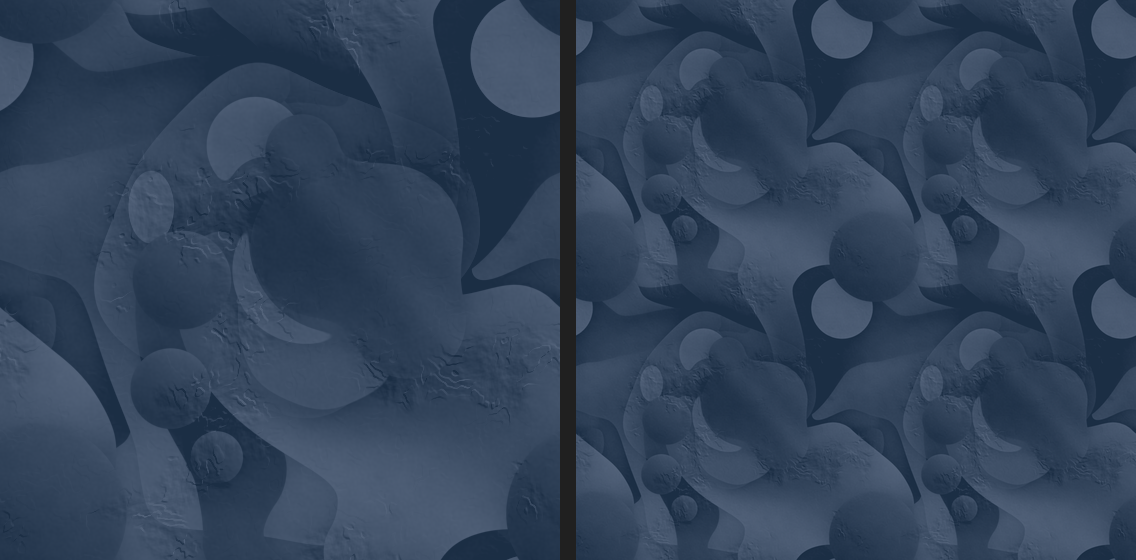
Left, the tile; right, the same tile 2 across and 2 down.
A Shadertoy shader for this background:

```glsl
// Seamless slate-blue relief: swirling plates, soft spheres, a folded blob and torn flakes.
const float EDGE = 0.0015;               // half width of a smoothed outline
const vec2 SWIRL_CENTER = vec2(0.52, 0.58);
const vec2 BLOB_CENTER = vec2(0.64, 0.56);

float hash(ivec2 cell, int seed) {
    uint h = uint(cell.x) * 1597334677u ^ uint(cell.y) * 3812015801u ^ uint(seed) * 2798796415u;
    h = (h ^ (h >> 16)) * 2246822519u;
    h = (h ^ (h >> 13)) * 3266489917u;
    return float((h ^ (h >> 16)) >> 8) / 16777216.0;
}

// Cell indices wrap as integers, so opposite edges share the same slopes
float slope(ivec2 cell, vec2 offset, int n, int seed) {
    float a = 6.28319 * hash((cell + 8 * n) % n, seed);
    return dot(vec2(cos(a), sin(a)), offset);
}

// Gradient noise that repeats after n cells
float noise(vec2 uv, int n, int seed) {
    vec2 p = uv * float(n), f = fract(p);
    ivec2 i = ivec2(floor(p)), o = ivec2(1, 0);
    vec2 w = f * f * f * (f * (f * 6.0 - 15.0) + 10.0);
    float low = mix(slope(i, f, n, seed), slope(i + o, f - vec2(1, 0), n, seed), w.x);
    float high = mix(slope(i + o.yx, f - vec2(0, 1), n, seed), slope(i + 1, f - 1.0, n, seed), w.x);
    return 1.4 * mix(low, high, w.y);
}

float fbm(vec2 uv, int n, int seed) {
    float sum = 0.0, amp = 0.55;
    for (int i = 0; i < 4; i++, n *= 2, amp *= 0.5) sum += amp * noise(uv, n, seed + i);
    return sum;
}

// Shortest offset on the wrapping canvas
vec2 wrapped(vec2 d) { return fract(d + 0.5) - 0.5; }

float disc(vec2 uv, vec2 center, float radius) { return length(wrapped(uv - center)) - radius; }

float smoothMin(float a, float b, float k) {
    float h = max(k - abs(a - b), 0.0) / k;
    return min(a, b) - h * h * k * 0.25;
}

// First shape without the second, with rounded tips
float carve(float a, float b) { return -smoothMin(-a, b, 0.025); }

vec2 swirl(vec2 uv) {
    vec2 d = wrapped(uv - SWIRL_CENTER);
    float a = 1.9 * (1.0 - smoothstep(0.0, 0.48, length(d)));
    return uv + mat2(cos(a), sin(a), -sin(a), cos(a)) * d - d;
}

// Approximate distance to a wavy plate outline
float plate(vec2 uv, int seed) {
    vec2 e = vec2(0.002, 0);
    int n = 2 + seed % 2;
    float f = noise(swirl(uv), n, seed);
    vec2 g = vec2(noise(swirl(uv + e.xy), n, seed), noise(swirl(uv + e.yx), n, seed)) - f;
    return (0.1 - f) / max(length(g) / e.x, 0.7);
}

float blob(vec2 uv) {
    vec3 lobes[4] = vec3[4](vec3(0.58, 0.564, 0.132), vec3(0.729, 0.427, 0.103),
                            vec3(0.54, 0.73, 0.066), vec3(0.69, 0.57, 0.137));
    float d = 1.0;
    for (int i = 0; i < 4; i++) d = smoothMin(d, disc(uv, lobes[i].xy, lobes[i].z), 0.06);
    return d;
}

float blobTone(vec2 q) {
    float u = 0.75 * q.x + 0.65 * q.y, fold = (u - 0.03) / 0.045;
    return 0.12 + 0.28 * exp(-fold * fold) + 0.36 * smoothstep(0.03, 0.15, u)
         + 0.2 * (1.0 - smoothstep(-0.2, 0.0, q.y));
}

// Lays a shape over the tone, with a soft shadow outside and a faint lit rim inside
float overlay(float tone, float d, float fill, float shadow) {
    tone -= shadow * exp(-max(d, 0.0) * 40.0);
    fill += 0.08 * exp(-abs(d) * 130.0);
    return mix(fill, tone, smoothstep(-EDGE, EDGE, d));
}

// Height of broken, terraced flakes over rough stone
float flakes(vec2 uv) {
    uv += 0.014 * vec2(noise(uv, 11, 71), noise(uv, 11, 72));
    float h = fbm(uv, 13, 60) * 4.0;
    float torn = smoothstep(-0.15, 0.25, noise(uv, 17, 66));
    return torn * (smoothstep(0.3, 0.5, fract(h)) - fract(h)) + h * 0.75 + fbm(uv, 30, 75);
}

void mainImage(out vec4 fragColor, in vec2 fragCoord) {
    vec2 uv = fragCoord / iResolution.xy, s = swirl(uv);
    float soft = noise(s, 3, 31);
    float tone = 0.46 + 0.4 * soft;

    // Wavy plates, alternately light and dark
    for (int i = 4; i < 9; i++) {
        float fill = (i % 2 == 0 ? 0.74 : 0.23) + 0.45 * noise(s, 3, i + 20);
        tone = overlay(tone, plate(uv, i), fill, 0.15);
    }

    // Broad basin, shaded corner, light apron, crescents and discs
    float basin = disc(uv, vec2(0.5, 0.58), 0.31) + 0.07 * noise(uv, 3, 41);
    tone = overlay(tone, basin, mix(tone, 0.53 + 0.4 * soft, 0.65), 0.18);
    tone -= 0.3 * (1.0 - smoothstep(0.05, 0.36, disc(uv, vec2(0.79, 0.74), 0.0)));
    float apron = disc(uv, vec2(0.56, 0.4), 0.125) + 0.05 * noise(uv, 5, 43);
    tone = overlay(tone, apron, 0.66 + 0.2 * soft, 0.1);
    float lower = carve(disc(uv, vec2(0.547, 0.518), 0.132), disc(uv, vec2(0.61, 0.57), 0.165));
    float upper = carve(disc(uv, vec2(0.456, 0.74), 0.087), disc(uv, vec2(0.475, 0.65), 0.07));
    float light = min(min(lower, upper), disc(uv, vec2(0.95, 0.9), 0.11));
    light = min(light, length(wrapped(uv - vec2(0.27, 0.63)) * vec2(1.6, 1.0)) - 0.065);
    tone = overlay(tone, light, 0.8 + 0.25 * soft, 0.15);

    // Shaded spheres
    vec3 spheres[4] = vec3[4](vec3(0.065, 0.083, 0.161), vec3(0.325, 0.5, 0.088),
                              vec3(0.305, 0.306, 0.072), vec3(0.387, 0.183, 0.047));
    for (int i = 0; i < 4; i++) {
        vec2 q = wrapped(uv - spheres[i].xy) / spheres[i].z;
        float fill = 0.43 - 0.7 * spheres[i].z + 0.34 * dot(q, vec2(0.5, 0.7));
        tone = overlay(tone, (length(q) - 1.0) * spheres[i].z, fill, 0.13);
    }

    // Folded blob
    float body = blob(uv);
    tone = overlay(tone, body, blobTone(wrapped(uv - BLOB_CENTER)), 0.17);

    // Embossed flakes in rough patches, plus a fine weathered grain
    vec2 e = 0.0015 * vec2(0.6, 0.8);
    float relief = clamp(flakes(uv - e) - flakes(uv + e), -0.7, 0.7);
    float rough = smoothstep(0.04, 0.26, fbm(uv, 4, 51)) * mix(0.12, 1.0, smoothstep(-0.05, 0.02, body));
    tone += relief * (0.06 + 0.52 * rough) - 0.07 * rough;
    tone += 0.05 * fbm(uv, 24, 80) + 0.03 * noise(uv, 150, 90);
    vec3 color = vec3(0.203, 0.271, 0.361) + (clamp(tone, 0.0, 1.0) - 0.46) * vec3(0.21, 0.2, 0.205);
    fragColor = vec4(color, 1.0);
}
```
